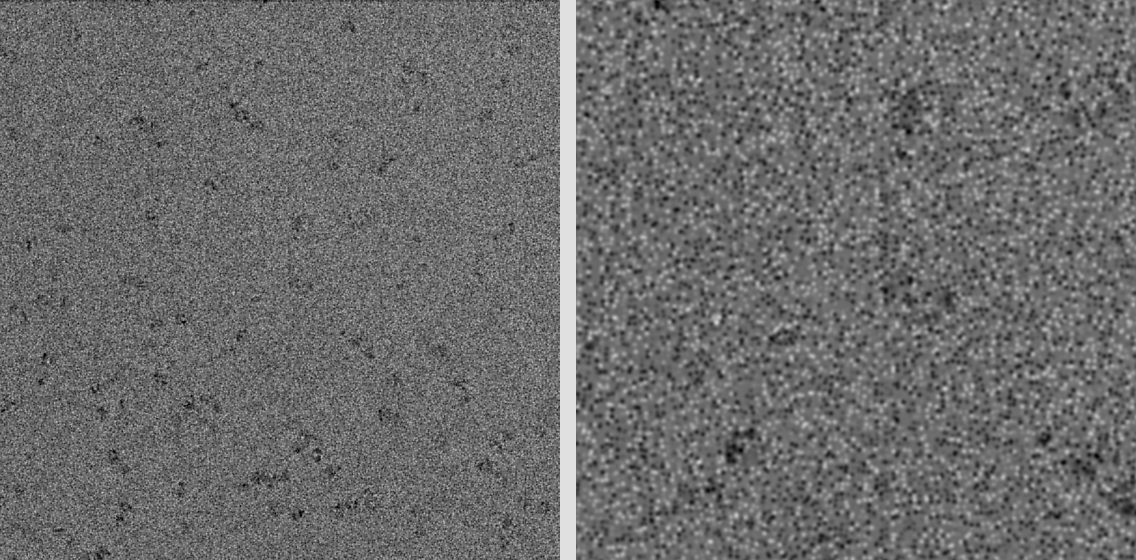
Left: the whole. Right: its middle third, enlarged.
Write a Shadertoy shader that draws this texture.

```glsl
// Grainy grey micrograph: faint clumpy dark particles scattered in speckle noise.

vec3 hash3(vec2 p) {
    vec3 q = fract(p.xyx * vec3(0.1031, 0.1030, 0.0973));
    q += dot(q, q.yxz + 33.33);
    return fract((q.xxy + q.yzz) * q.zyx);
}

// Cellular speckle: jittered, randomly signed spots with a weak opposite ring
float speckle(vec2 p) {
    vec2 cell = floor(p);
    float sum = 0.0;
    for (int y = -1; y <= 1; y++)
    for (int x = -1; x <= 1; x++) {
        vec2 id = cell + vec2(x, y);
        vec3 rnd = hash3(id + 17.0);
        vec2 toSpot = p - id - 0.15 - 0.7 * rnd.xy;
        float d2 = dot(toSpot, toSpot);
        sum += (2.0 * rnd.z - 1.0) * exp(-3.0 * d2) * (1.0 - 1.5 * d2);
    }
    return sum;
}

// Body density in x and pale halo in y for one squashed particle
vec2 particle(vec2 offset, vec3 rnd, float wobble) {
    float angle = 6.2832 * rnd.x;
    float c = cos(angle), s = sin(angle);
    offset = mat2(c, -s, s, c) * offset;
    offset.x *= mix(0.8, 1.3, rnd.y);
    float isSmall = step(0.9, rnd.z);
    float radius = mix(mix(0.0125, 0.0165, rnd.y), 0.007, isSmall);
    float d = length(offset) / radius + 0.35 * wobble;
    float strength = mix(mix(0.45, 1.1, fract(rnd.z * 7.0)), 1.2, isSmall);
    return strength * vec2(1.0 - smoothstep(0.6, 1.15, d), exp(-0.4 * d * d));
}

// Scattered particles, many with a close companion
vec2 particles(vec2 uv, float wobble) {
    const float cells = 11.0;
    vec2 base = floor(uv * cells);
    vec2 total = vec2(0.0);
    for (int y = -1; y <= 1; y++)
    for (int x = -1; x <= 1; x++) {
        vec2 id = base + vec2(x, y);
        vec3 place = hash3(id + 41.0);
        vec3 look = hash3(id + 83.0);
        float chance = mix(0.95, 0.75, uv.y);
        if (place.z > chance) continue;
        vec2 offset = uv - (id + place.xy) / cells;
        total = max(total, particle(offset, look, wobble));
        if (look.x < mix(0.75, 0.4, uv.y)) {
            float turn = 6.2832 * look.y;
            vec2 apart = mix(0.022, 0.04, look.z) * vec2(cos(turn), sin(turn));
            total = max(total, particle(offset - apart, hash3(id + 127.0), wobble));
        }
    }
    return total;
}

void mainImage(out vec4 fragColor, in vec2 fragCoord) {
    vec2 uv = fragCoord / iResolution.y;

    // Fine film grain, and coarser clumps seen inside the particles
    float grain = speckle(uv * 300.0);
    float clump = speckle(uv * 145.0 + 9.0);
    float wobble = speckle(uv * 70.0 + 31.0);

    // Uneven illumination, brighter toward the upper right
    float grey = 0.402 + 0.022 * uv.x + 0.014 * uv.y;
    grey += 0.006 * sin(uv.x * 5.0 + 1.0) * sin(uv.y * 4.0 + 2.0);

    vec2 matter = particles(uv, wobble);
    grey += 0.02 * matter.y - matter.x * (0.105 + 0.27 * clump);
    grey += 0.262 * grain;

    // Thin dark line along the top edge
    grey -= 0.12 * smoothstep(0.995, 0.999, uv.y);
    fragColor = vec4(vec3(clamp(grey, 0.0, 1.0)), 1.0);
}
```
